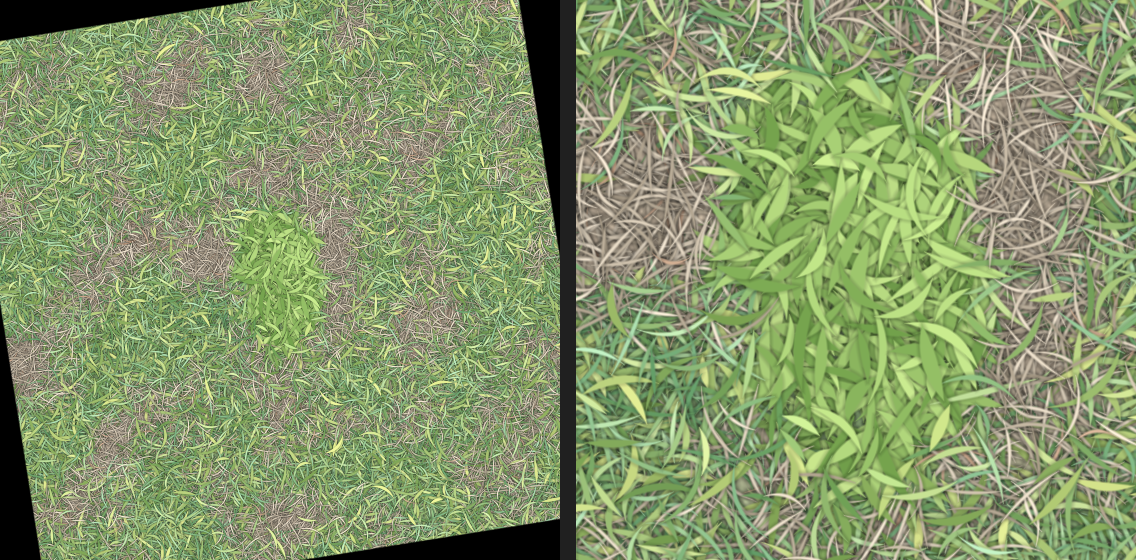
Left: the whole. Right: its middle third, enlarged.
Reproduce this texture procedurally as a WebGL 2 fragment shader.

```glsl
#version 300 es
precision highp float;

uniform vec2 u_resolution;
out vec4 fragColor;

const int LAYERS = 26;
const float TILT = 0.158;

vec4 hash4(vec2 p) {
    vec4 q = fract(p.xyxy * vec4(0.1031, 0.1030, 0.0973, 0.1099));
    q += dot(q, q.wzxy + 33.33);
    return fract((q.xxyz + q.yzzw) * q.zywx);
}

float cornerRamp(vec2 cell, vec2 corner, vec2 f) {
    return dot(hash4(cell + corner + 57.0).xy * 2.0 - 1.0, f - corner);
}

float gradientNoise(vec2 p) {
    vec2 cell = floor(p), f = fract(p);
    vec2 u = f * f * f * (f * (f * 6.0 - 15.0) + 10.0);
    float low = mix(cornerRamp(cell, vec2(0, 0), f), cornerRamp(cell, vec2(1, 0), f), u.x);
    float high = mix(cornerRamp(cell, vec2(0, 1), f), cornerRamp(cell, vec2(1, 1), f), u.x);
    return mix(low, high, u.y);
}

vec2 toFrame(vec2 p, float angle) {
    float c = cos(angle), s = sin(angle);
    return mat2(c, -s, s, c) * p;
}

// Broad-leaved tuft in the middle, ringed by drier ground
float tuftRadius(vec2 p) {
    return length(p / vec2(0.075, 0.125)) + 0.5 * gradientNoise(p * 24.0);
}

float lushness(float coarse, float fine, float radius) {
    float dryRing = 1.0 - smoothstep(1.3, 2.3, radius);
    float tuft = 1.0 - smoothstep(0.85, 1.15, radius);
    return 0.52 + 1.1 * coarse + 0.6 * fine - 0.24 * dryRing + 1.2 * tuft;
}

// Signed distance to a bent blade tapering at both ends
float bladeDistance(vec2 p, float halfLength, float halfWidth, float bend) {
    float t = p.x / halfLength;
    float spine = bend * halfLength * (t * t - 0.3);
    float side = abs(p.y - spine) - halfWidth * (1.0 - t * t);
    return max(side, (abs(t) - 1.0) * halfLength);
}

vec3 grassColor(float tone, float hue, float tuft) {
    vec3 green = mix(vec3(0.42, 0.60, 0.36), vec3(0.84, 0.93, 0.70), tone);
    vec3 tint = mix(vec3(0.88, 1.0, 1.10), vec3(1.10, 1.02, 0.84), hue);
    vec3 leaf = mix(vec3(0.44, 0.62, 0.29), vec3(0.80, 0.93, 0.57), tone);
    return mix(green * tint, leaf, tuft);
}

vec3 strawColor(float tone, float hue) {
    vec3 straw = mix(vec3(0.65, 0.60, 0.52), vec3(0.98, 0.93, 0.85), tone);
    return mix(straw, vec3(0.80, 0.60, 0.47), 0.6 * step(0.95, hue));
}

vec3 groundColor(vec2 p) {
    float radius = tuftRadius(p);
    float lush = lushness(gradientNoise(p * 6.5), gradientNoise(p * 13.0), radius);
    float grain = gradientNoise(p * 170.0) + 0.6 * gradientNoise(p * 330.0);
    vec3 soil = mix(vec3(0.74, 0.68, 0.60), vec3(0.50, 0.61, 0.43), smoothstep(0.2, 0.6, lush));
    return soil * (1.0 + 0.35 * grain);
}

// One scattered layer of blades painted over the color below
vec3 paintLayer(vec3 color, vec2 p, float layer, float soft) {
    float depth = layer / float(LAYERS);
    float size = mix(0.022, 0.039, fract(layer * 0.618));
    vec2 shift = 20.0 * hash4(vec2(layer, 7.0)).xy;
    vec2 base = floor(p / size + shift);
    for (int k = 0; k < 9; k++) {
        vec2 cell = base + vec2(k % 3 - 1, k / 3 - 1);
        vec2 seed = cell + layer * vec2(37.0, 61.0) + 200.0;
        vec4 place = hash4(seed);
        vec2 center = (cell + place.xy - shift) * size;
        float halfLength = size * mix(0.4, 0.88, place.z);
        vec2 offset = p - center;
        if (length(offset) > halfLength * 1.1 + 0.003) continue;

        vec4 look = hash4(seed + 411.0);
        float fine = gradientNoise(center * 13.0);
        float radius = tuftRadius(center);
        float tuft = 1.0 - smoothstep(0.85, 1.1, radius);
        float lush = lushness(gradientNoise(center * 6.5), fine, radius);
        float green = step(0.39, lush + (look.x - 0.5) * 0.7);

        float angle = mix(1.9 + 9.0 * fine, 1.6, tuft) + (place.w - 0.5) * 2.6;
        float halfWidth = mix(0.0010, mix(0.0013, 0.0027, look.y * look.y), green);
        halfWidth *= 1.0 + 0.8 * tuft;
        float d = bladeDistance(toFrame(offset, angle), halfLength, halfWidth, (look.w - 0.5) * 0.8);

        vec3 blade = mix(strawColor(look.z, look.w), grassColor(look.z, look.y, tuft), green);
        color *= 1.0 - 0.15 * (1.0 - smoothstep(0.0, 0.003, d));
        color = mix(color, blade * mix(0.84, 1.04, depth), 1.0 - smoothstep(-soft, soft, d));
    }
    return color;
}

void main() {
    float span = min(u_resolution.x, u_resolution.y);
    float pixel = 1.0 / span;
    vec2 p = toFrame((gl_FragCoord.xy - 0.5 * u_resolution) / span, TILT);

    vec3 color = groundColor(p);
    for (int i = 0; i < LAYERS; i++) {
        color = paintLayer(color, p, float(i), max(0.0009, 0.6 * pixel));
    }

    // Tilted square frame on black
    float edge = max(abs(p.x), abs(p.y)) - 0.5;
    color *= 1.0 - smoothstep(-pixel, pixel, edge);
    fragColor = vec4(clamp(color, 0.0, 1.0), 1.0);
}
```
